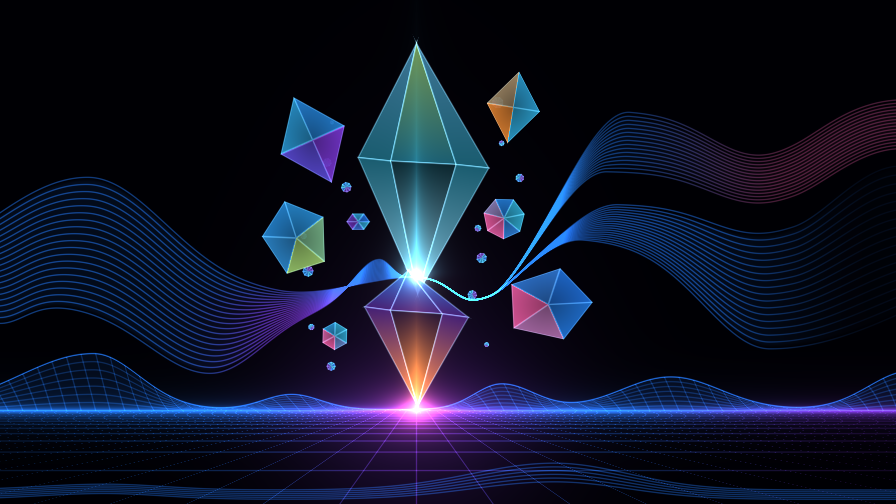
Reproduce this background procedurally as a Shadertoy shader.

```glsl
const vec2 BURST = vec2(3.57, 1.95);
const vec3 BLUE = vec3(.12, .42, .85), TEAL = vec3(.16, .58, .7), ICE = vec3(.62, .88, 1);
const vec3 VIOLET = vec3(.4, .18, .7), PINK = vec3(.9, .35, .62);
const vec3 ORANGE = vec3(1, .58, .22), OLIVE = vec3(.5, .65, .35);

float hash(float n) {
  n = fract(n * .1031);
  n *= n + 33.33;
  return fract(n * (n + n));
}

// Bell curve with separate widths on its two sides
float bell(float x, float center, float left, float right) {
  float t = (x - center) / (x < center ? left : right);
  return exp(-t * t);
}
float fill(float d, float px) { return smoothstep(-px, px, d); }
float stroke(float d, float px) { return 1. - smoothstep(0., .005 + px, abs(d)); }
float grid(float t, float density, float px) {
  return stroke((fract(t - .5) - .5) / density, px);
}
float cross2(vec2 a, vec2 b) { return a.x * b.y - a.y * b.x; }
float side(vec2 p, vec2 a, vec2 b) { return cross2(normalize(b - a), p - a); }

// Counter-clockwise triangle, shaded from corner a to the opposite edge
vec3 facet(vec3 col, vec2 p, vec2 a, vec2 b, vec2 c, vec3 nearA, vec3 farA, float px) {
  float base = side(p, b, c), d = min(base, min(side(p, a, b), side(p, c, a)));
  vec3 shade = mix(farA, nearA, clamp(base / side(a, b, c), 0., 1.));
  return mix(col, shade, .88 * fill(d, px)) + ICE * .35 * stroke(d, px);
}

// Double pyramid: three facets above and below a girdle
vec3 crystal(vec3 col, vec2 p, vec2 apex, vec2 girdle, vec2 tip, float r, vec3 top, vec3 foot, vec3 body, float px) {
  for (float i = 0.; i < 3.; i++) {
    vec2 a = girdle - vec2(r * cos(i * 1.047), .03 * i);
    vec2 b = girdle - vec2(r * cos(i * 1.047 + 1.047), .03 * i + .03);
    float outer = abs(i - 1.);
    col = facet(col, p, apex, a, b, mix(top, BLUE, .6 * outer), body, px);
    col = facet(col, p, tip, b, a, foot, body * (.4 + .6 * outer), px);
  }
  return col;
}

// Faceted polygon, warm on one side
vec3 gem(vec3 col, vec2 p, vec2 center, vec2 radii, float turn, float sides, vec3 warm, float px) {
  float c = cos(turn), s = sin(turn), wedge = 6.2832 / sides;
  vec2 q = mat2(c, -s, s, c) * (p - center) / radii;
  float a = atan(q.y, q.x) / wedge, k = floor(a), mid = (k + .5) * wedge, ray = floor(a + .5) * wedge;
  float d = (cos(wedge * .5) - dot(q, vec2(cos(mid), sin(mid)))) * radii.y;
  float seam = cross2(vec2(cos(ray), sin(ray)), q) * radii.y;
  vec3 shade = mix(BLUE, TEAL * 1.15, hash(mod(k, sides) + turn));
  shade = mix(shade, warm, smoothstep(-.1, .9, cos(mid - 3.4))) * (.65 + .35 * length(q));
  return mix(col, shade + ICE * .3 * (stroke(seam, px) + stroke(d, px)), .92 * fill(d, px));
}

// Ribbon borders
vec2 leftGuides(float x) {
  float top = 1.78 + 1.02 * bell(x, .75, 1.26, .95) + .17 * smoothstep(2.4, 3.6, x);
  float low = 1.72 - .6 * bell(x, 1.8, .75, .65) - .17 * bell(x, 0., .3, .3) + .38 * bell(x, 3.25, .3, .3);
  return vec2(top, mix(low, BURST.y, smoothstep(3.25, 3.57, x)));
}
float rise(float x, float height, float end, float dip, float lift) {
  float y = BURST.y - .2 * bell(x, 4.05, .25, .35) + height * smoothstep(4.2, end, x);
  return y - dip * bell(x, 6.5, .6, .6) + lift * smoothstep(6.8, 7.7, x);
}

// Lines spread evenly between two borders
float ribbon(vec2 p, vec2 border, float lines, float px) {
  vec2 slope = dFdx(border) / dFdx(p.x);
  float sum = .1 * smoothstep(0., .05, (p.y - border.x) * (border.y - p.y));
  for (float i = 0.; i < lines; i++) {
    float t = i / (lines - 1.), m = mix(slope.x, slope.y, t);
    sum += .55 * stroke((p.y - mix(border.x, border.y, t)) / sqrt(1. + m * m), px);
  }
  return min(sum, 1.3);
}

float ridge(float x) {
  return .01 + .48 * bell(x, .8, .9, .55) + .13 * bell(x, 2.5, .35, .35) + .22 * bell(x, 4.3, .33, .4)
    + .28 * bell(x, 5.75, .6, .6) + .33 * bell(x, 7.8, .5, .5);
}
vec3 landscape(float x, float h, float top, float px) {
  float z = .12 + max(-h, 0.);
  vec3 tint = mix(BLUE, VIOLET * 1.2, max(bell(x, 0., .9, .9), smoothstep(1.4, 3.9, x)));
  float tiles = grid(x * 1.4 / z, 1.4 / z, px) + grid(1.9 / z, 1.9 / (z * z), px);
  float mesh = grid(h / top * 7., 7. / top, px) + grid(x * 8. + h / top, 8., px);
  vec3 hills = BLUE * ((.1 + .28 * mesh) * fill(top - h, px) + .7 * stroke(h - top, px));
  vec3 glow = VIOLET * .42 * exp(-x * x * .8 - abs(h) * 1.3);
  glow += tint * (.9 * exp(-abs(h) * 45.) + .28 * exp(-abs(h) * 9.));
  return glow + vec3(0, 0, .015) + (h < 0. ? tint * tiles * .38 * exp(-x * x * .06) : hills);
}

void mainImage(out vec4 fragColor, in vec2 fragCoord) {
  vec2 p = fragCoord / iResolution.xy * vec2(7.68, 4.32), q = p - BURST, g = q + vec2(0, 1.15);
  float px = 3.2 / iResolution.y, x = p.x;
  vec3 col = landscape(g.x, g.y, ridge(x), px);
  // Scattered small gems
  for (float i = 0.; i < 14.; i++) {
    float away = mix(.45, 1., hash(i + 3.)) * (mod(i, 2.) * 2. - 1.);
    vec2 c = vec2(BURST.x + away, 1.1 + .18 * (i + hash(i + 31.)));
    col = gem(col, p, c, vec2(mix(.015, .05, hash(i + 57.))), i, 8., VIOLET, px);
  }
  // Crystals and large gems
  col = crystal(col, p, vec2(3.57, 3.95), vec2(3.63, 2.97), vec2(3.58, 1.8), .56, OLIVE, ICE * .8, TEAL * .7, px);
  col = crystal(col, p, vec2(3.5, 2), vec2(3.57, 1.69), vec2(3.58, .84), .445, BLUE, ORANGE, VIOLET * .7, px);
  col = gem(col, p, vec2(2.68, 3.12), vec2(.4, .3), 1.99, 4., VIOLET * 1.2, px);
  col = gem(col, p, vec2(4.4, 3.4), vec2(.23, .31), -.16, 4., ORANGE * .9, px);
  col = gem(col, p, vec2(2.54, 2.28), vec2(.33, .29), 1.88, 5., OLIVE * 1.2, px);
  col = gem(col, p, vec2(4.7, 1.71), vec2(.38, .32), .05, 5., PINK, px);
  col = gem(col, p, vec2(4.32, 2.45), vec2(.18), .2, 7., PINK, px);
  col = gem(col, p, vec2(3.07, 2.42), vec2(.1, .08), 0., 6., VIOLET, px);
  col = gem(col, p, vec2(2.87, 1.44), vec2(.12), .5, 6., PINK, px);
  // Flowing ribbons
  float right = step(0., q.x), fade = 1. - .85 * smoothstep(6., 7.5, x);
  vec3 dusk = mix(BLUE, VIOLET * 1.3, bell(x, 2.5, .6, .7) * (1. - smoothstep(1.6, 2., p.y)));
  vec3 dawn = mix(BLUE, PINK * .7, smoothstep(5.2, 6.8, x)) + TEAL * .4 * bell(x, 4.5, .5, .5);
  vec2 upper = vec2(rise(x, 1.42, 5.4, .38, .1), rise(x, .9, 5.2, .27, .2));
  vec2 lower = vec2(rise(x, .62, 5.3, .25, .33), rise(x, .33, 5., 0., 0.) - .95 * bell(x, 6.6, .8, 1.8));
  vec2 front = vec2(.12, .04) + vec2(.23, .15) * bell(x, 4.75, 1., .9) + .05 * bell(x, .9, .8, .7);
  col += dusk * (1. - right) * ribbon(p, leftGuides(x), 20., px) + BLUE * .8 * ribbon(p, front, 6., px);
  col += right * (dawn * .8 * ribbon(p, upper, 16., px) + BLUE * fade * ribbon(p, lower, 18., px));
  // Beams and bursts of light
  float up = max(q.y, 0.), flame = max(g.y, 0.), off = abs(q.x);
  col += TEAL * fill(q.y, .05) * exp(-up * 1.8) * (exp(-off * 11.) + .5 * exp(-off * 45.));
  col += ORANGE * fill(g.y, .05) * exp(-flame * 2.2 - off / (.03 + .13 * flame));
  col += ICE * .006 / (dot(q, q) + .004) * exp(-length(q) * 2.);
  col += PINK * .02 / (dot(g, g * vec2(.5, 1.5)) + .012) * exp(-length(g) * 1.5);
  fragColor = vec4(clamp(col, 0., 1.), 1);
}
```
